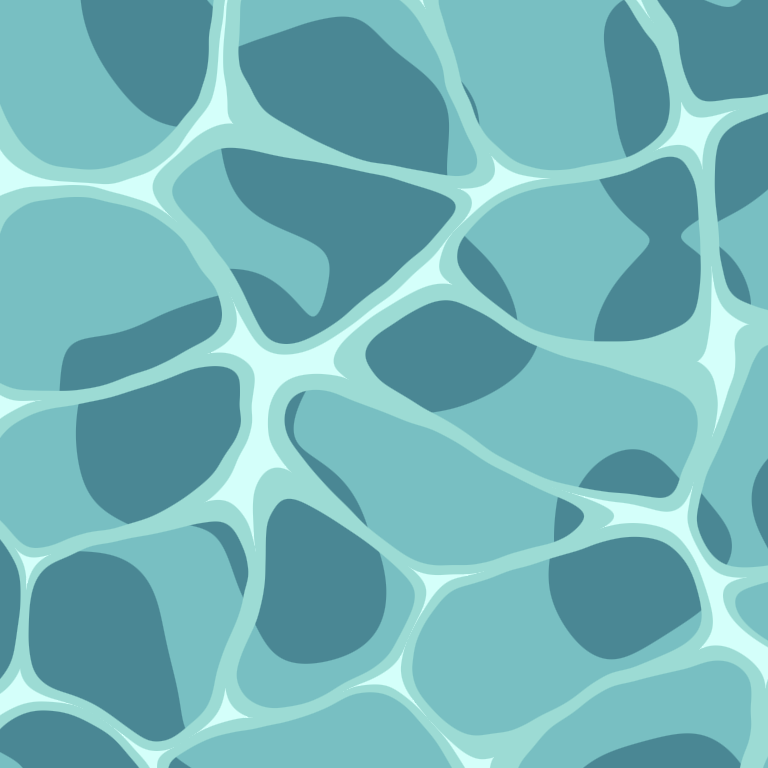
Write a Shadertoy shader that draws this texture.

```glsl
// Cartoon water: a pale caustic web with bright knots over dark rounded patches.

const vec3 WATER = vec3(0.47, 0.75, 0.76);
const vec3 DEEP  = vec3(0.29, 0.53, 0.58);
const vec3 WEB   = vec3(0.61, 0.86, 0.83);
const vec3 GLINT = vec3(0.83, 1.00, 0.98);

const vec2  CELL_SCALE    = vec2(3.2, 3.8);  // web cells per canvas
const float CELL_JITTER   = 0.9;
const float WEB_SHARPNESS = 10.0;            // higher is thinner, less rounded
const float WEB_LEVEL     = 1.53;
const float WEB_VARIATION = 0.28;
const float GLINT_LEVEL   = 2.17;
const float GLINT_VARIATION = 0.14;
const float WARP_AMOUNT   = 0.30;
const float RIPPLE_AMOUNT = 0.025;
const vec2  PATCH_SCALE   = vec2(3.1, 2.9);  // dark patches per canvas
const float PATCH_JITTER  = 0.65;
const float PATCH_MERGE   = 9.0;
const vec2  PATCH_RADIUS  = vec2(0.25, 0.49);
const float REFRACTION    = 0.16;            // patch shift from cell to cell

// Integer hash: three values from 0 to 1 per lattice point and seed
vec3 hash3(vec2 lattice, int seed) {
    uvec3 v = uvec3(ivec3(ivec2(lattice), seed));
    v = v * 1664525u + 1013904223u;
    v.x += v.y * v.z; v.y += v.z * v.x; v.z += v.x * v.y;
    v ^= v >> 16u;
    v.x += v.y * v.z; v.y += v.z * v.x; v.z += v.x * v.y;
    return vec3(v >> 8u) / 16777216.0;
}

// Smooth value noise, two channels centred on zero
vec2 noise2(vec2 p, int seed) {
    vec2 i = floor(p), f = fract(p);
    f = f * f * f * (f * (f * 6.0 - 15.0) + 10.0);
    vec2 low  = mix(hash3(i, seed).xy, hash3(i + vec2(1, 0), seed).xy, f.x);
    vec2 high = mix(hash3(i + vec2(0, 1), seed).xy, hash3(i + vec2(1, 1), seed).xy, f.x);
    return mix(low, high, f.y) - 0.5;
}

// Soft count of equally near cells: 1 inside, 2 on a border, 3 at a junction
float cellCount(vec2 p, out vec2 nearestCell) {
    vec2 base = floor(p);
    float nearest = 9.0, total = 0.0;
    nearestCell = base;
    for (int y = -2; y <= 2; y++)
    for (int x = -2; x <= 2; x++) {
        vec2 cell = base + vec2(x, y);
        vec2 site = cell + 0.5 + CELL_JITTER * (hash3(cell, 11).xy - 0.5);
        float d = distance(p, site);
        total += exp(-WEB_SHARPNESS * d);
        if (d < nearest) { nearest = d; nearestCell = cell; }
    }
    return total * exp(WEB_SHARPNESS * nearest);
}

// Merged round patches: positive inside
float patchField(vec2 p) {
    vec2 base = floor(p);
    float total = 0.0;
    for (int y = -1; y <= 1; y++)
    for (int x = -1; x <= 1; x++) {
        vec2 cell = base + vec2(x, y);
        vec3 h = hash3(cell, 23);
        vec2 centre = cell + 0.5 + PATCH_JITTER * (h.xy - 0.5);
        float radius = mix(PATCH_RADIUS.x, PATCH_RADIUS.y, h.z);
        total += exp(PATCH_MERGE * (radius - distance(p, centre)));
    }
    return log(total) / PATCH_MERGE;
}

// Antialiased step at zero
float inside(float field) {
    return clamp(0.5 + field / max(fwidth(field), 1e-5), 0.0, 1.0);
}

void mainImage(out vec4 fragColor, in vec2 fragCoord) {
    vec2 uv = fragCoord / iResolution.y;

    // Web of bent cell borders
    vec2 p = uv * CELL_SCALE + 4.0;
    p += WARP_AMOUNT * noise2(p * 1.4, 31) + RIPPLE_AMOUNT * noise2(p * 6.0, 37);
    vec2 cell;
    float count = cellCount(p, cell);
    vec2 variation = noise2(uv * 6.0, 41);
    float web = inside(count - WEB_LEVEL - WEB_VARIATION * variation.x);
    float glint = inside(count - GLINT_LEVEL - GLINT_VARIATION * variation.y);

    // Dark patches, shifted a little within each web cell
    vec2 q = uv * PATCH_SCALE + 7.0;
    q += 0.3 * noise2(q * 1.7, 53);
    q += REFRACTION * (hash3(cell, 61).xy - 0.5);
    float deep = inside(patchField(q));

    vec3 color = mix(WATER, DEEP, deep);
    color = mix(color, WEB, web);
    color = mix(color, GLINT, glint);
    fragColor = vec4(color, 1.0);
}
```
